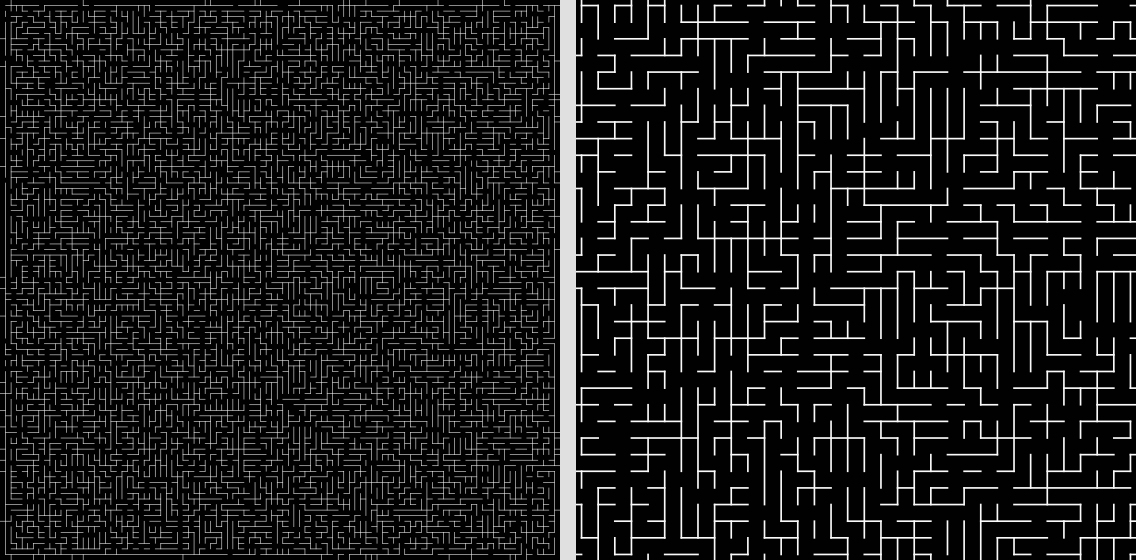
Left, the full canvas; right, a detail of the centre.
A WebGL 1 fragment shader for this pattern:

```glsl
precision highp float;

uniform vec2 u_resolution;

const float GRID = 101.0;        // lattice steps across the canvas
const float LINE_WIDTH = 0.1;    // in lattice steps
const vec3 BACKGROUND = vec3(0.004);
const vec3 LINE_COLOR = vec3(0.98);

float hash(vec2 p) {
  vec3 q = fract(vec3(p.xyx) * vec3(0.1031, 0.1030, 0.0973));
  q += dot(q, q.yzx + 33.33);
  return fract((q.x + q.y) * q.z);
}

float valueNoise(vec2 p) {
  vec2 cell = floor(p);
  vec2 t = fract(p);
  t = t * t * (3.0 - 2.0 * t);
  float low = mix(hash(cell), hash(cell + vec2(1.0, 0.0)), t.x);
  float high = mix(hash(cell + vec2(0.0, 1.0)), hash(cell + vec2(1.0)), t.x);
  return mix(low, high, t.y);
}

// Branches only run downhill on this height, so they never close a loop.
float height(vec2 node) {
  return valueNoise(node / 3.0 + 17.3) + 0.15 * hash(node + 211.0);
}

// Steps from a node to the nearest canvas edge.
float edgeDistance(vec2 node) {
  vec2 d = min(node, GRID - node);
  return min(d.x, d.y);
}

// Direction of the one branch a node sends out, or zero if it has none.
vec2 branch(vec2 node) {
  vec2 chosen = vec2(0.0);
  if (edgeDistance(node) < 1.5) return chosen;
  float level = height(node);
  float axisBias = 1.2 * (valueNoise(node / 2.5 + 71.7) - 0.5);
  float best = -10.0;
  vec2 dir = vec2(1.0, 0.0);
  for (int i = 0; i < 4; i++) {
    float score = hash(node * 2.0 + dir + 409.0) + axisBias * abs(dir.x);
    if (height(node + dir) < level && score > best) {
      best = score;
      chosen = dir;
    }
    dir = vec2(-dir.y, dir.x);
  }
  return chosen;
}

// 1 if a wall joins the node to its neighbour in direction dir.
float wall(vec2 node, vec2 dir, vec2 ownBranch) {
  vec2 other = node + dir;
  float a = edgeDistance(node);
  float b = edgeDistance(other);
  float chance = hash(node + other + 631.0);
  if (max(a, b) < 0.5) return 0.0;
  if (min(a, b) < 0.5) return step(chance, 0.14);
  if (max(a, b) < 1.5) return step(chance, 0.88);
  if (dot(ownBranch, dir) > 0.5) return 1.0;
  return step(0.5, dot(branch(other), -dir));
}

// Share of a pixel at x that lies between lo and hi.
float coverage(float x, float lo, float hi, float pixel) {
  float overlap = min(x + 0.5 * pixel, hi) - max(x - 0.5 * pixel, lo);
  return clamp(overlap / pixel, 0.0, 1.0);
}

// A straight line through a node, made of a forward and a backward arm.
float armPair(float along, float across, float forward, float backward, float pixel) {
  float r = 0.5 * LINE_WIDTH;
  float span = forward * coverage(along, -r, 2.0, pixel)
             + backward * coverage(along, -2.0, r, pixel);
  return min(span, 1.0) * coverage(across, -r, r, pixel);
}

void main() {
  float pixel = GRID / min(u_resolution.x, u_resolution.y);
  vec2 p = gl_FragCoord.xy * pixel;
  vec2 node = floor(p + 0.5);
  vec2 local = p - node;

  // Walls leaving the nearest node
  vec2 own = branch(node);
  float right = wall(node, vec2(1.0, 0.0), own);
  float left = wall(node, vec2(-1.0, 0.0), own);
  float up = wall(node, vec2(0.0, 1.0), own);
  float down = wall(node, vec2(0.0, -1.0), own);

  // Union of the two line directions
  float horizontal = armPair(local.x, local.y, right, left, pixel);
  float vertical = armPair(local.y, local.x, up, down, pixel);
  float ink = horizontal + vertical - horizontal * vertical;

  gl_FragColor = vec4(mix(BACKGROUND, LINE_COLOR, ink), 1.0);
}
```
